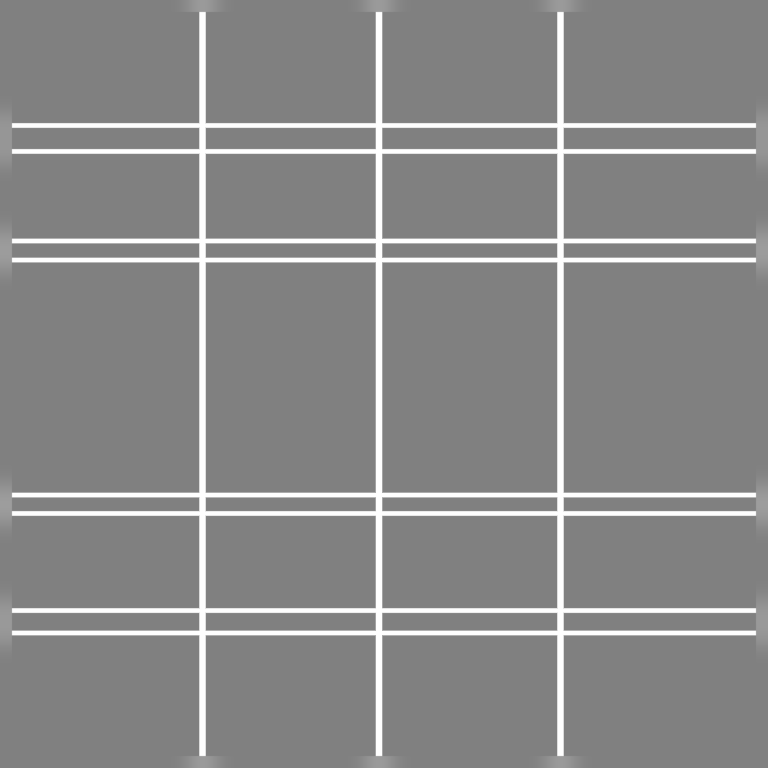
Reproduce this pattern procedurally as a Shadertoy shader.

```glsl
const float COLUMN_WIDTH = 0.0085;
const float ROW_WIDTH = 0.0062;
const float MARGIN = 0.0156;
const float GLOW_RADIUS = 0.016;
const vec3 GROUND = vec3(0.5);
const vec3 LINE_COLOUR = vec3(0.995);

// Column centres, then row pairs as (centre, half spacing)
const float COLUMNS[3] = float[3](0.2637, 0.4935, 0.7298);
const vec2 ROW_PAIRS[4] = vec2[4](
    vec2(0.1904, 0.0146), vec2(0.3434, 0.0120),
    vec2(0.6738, 0.0124), vec2(0.8197, 0.0169));

float sharpLine(float offset, float width, float softness) {
    return 1.0 - smoothstep(-softness, softness, abs(offset) - 0.5 * width);
}

// Gaussian blur of a thin line, keeping its total brightness
float blurredLine(float offset, float width, float radius) {
    float t = offset / radius;
    return width / (radius * 2.5066) * exp(-0.5 * t * t);
}

// x holds the sharp coverage, y the blurred coverage
vec2 lineCoverage(float offset, float width, float softness) {
    return vec2(sharpLine(offset, width, softness),
                blurredLine(offset, width, GLOW_RADIUS));
}

vec2 columnCoverage(float x, float softness) {
    vec2 cover = vec2(0.0);
    for (int i = 0; i < 3; i++) {
        cover += lineCoverage(x - COLUMNS[i], COLUMN_WIDTH, softness);
    }
    return cover;
}

vec2 rowCoverage(float y, float softness) {
    vec2 cover = vec2(0.0);
    for (int i = 0; i < 4; i++) {
        float offset = y - ROW_PAIRS[i].x;
        float spacing = ROW_PAIRS[i].y;
        cover += lineCoverage(offset - spacing, ROW_WIDTH, softness);
        cover += lineCoverage(offset + spacing, ROW_WIDTH, softness);
    }
    return cover;
}

float panelMask(vec2 uv, float margin, float softness) {
    vec2 edge = min(uv, 1.0 - uv) - margin;
    return smoothstep(-softness, softness, min(edge.x, edge.y));
}

void mainImage(out vec4 fragColor, in vec2 fragCoord) {
    vec2 uv = fragCoord / iResolution.xy;
    float softness = 0.8 / min(iResolution.x, iResolution.y);

    vec2 columns = columnCoverage(uv.x, softness);
    vec2 rows = rowCoverage(uv.y, softness);

    // Crisp grid inside, blurred grid along the margin
    float crisp = max(columns.x, rows.x);
    float glow = columns.y + rows.y;
    float inside = panelMask(uv, MARGIN, softness);
    float coverage = clamp(mix(glow, crisp, inside), 0.0, 1.0);

    fragColor = vec4(mix(GROUND, LINE_COLOUR, coverage), 1.0);
}
```
